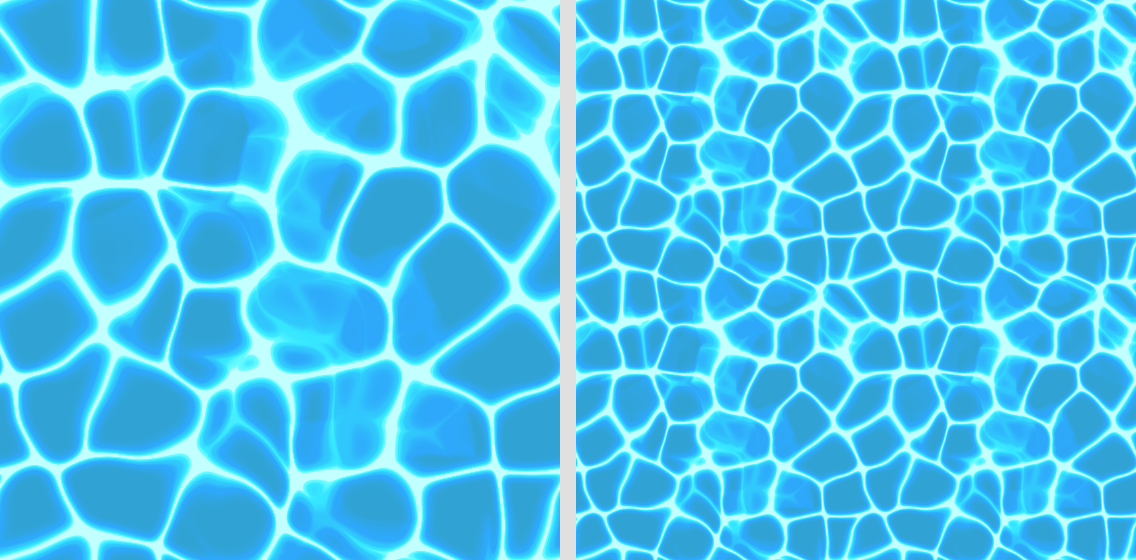
Left, the tile; right, the same tile 2 across and 2 down.
Give the GLSL for this texture, as a WebGL 2 fragment shader.

```glsl
#version 300 es
precision highp float;
precision highp int;

uniform vec2 u_resolution;
out vec4 outColor;

// Random triple for a cell on a grid that wraps after n cells
vec3 hash3(vec2 cell, float n, uint seed) {
    uvec2 c = uvec2(mod(cell, n) + 0.5);
    uvec3 v = uvec3(c, seed) * 1664525u + 1013904223u;
    v.x += v.y * v.z; v.y += v.z * v.x; v.z += v.x * v.y;
    v ^= v >> 16u;
    v.x += v.y * v.z; v.y += v.z * v.x; v.z += v.x * v.y;
    return vec3(v >> 8u) / 16777216.0;
}

// Wrapping value noise, three channels
vec3 noise3(vec2 uv, float n, uint seed) {
    vec2 p = uv * n, i = floor(p), f = p - i;
    f = f * f * f * (f * (f * 6.0 - 15.0) + 10.0);
    vec3 low = mix(hash3(i, n, seed), hash3(i + vec2(1, 0), n, seed), f.x);
    vec3 high = mix(hash3(i + vec2(0, 1), n, seed), hash3(i + vec2(1, 1), n, seed), f.x);
    return mix(low, high, f.y);
}

// Rounded cell web: x = distance to the strands, y = soft tone of the cell
vec2 web(vec2 uv, float n, uint seed) {
    vec2 p = uv * n, base = floor(p), f = p - base;
    vec2 nearest = vec2(0.0);
    float best = 9.0, tone = 0.0, total = 0.0;
    for (int y = -1; y <= 1; y++)
    for (int x = -1; x <= 1; x++) {
        vec2 g = vec2(x, y);
        vec3 h = hash3(base + g, n, seed);
        vec2 r = g + 0.08 + 0.84 * h.xy - f;
        float d = dot(r, r), w = exp(-16.0 * d);
        tone += w * h.z;
        total += w;
        if (d < best) { best = d; nearest = r; }
    }
    // A soft minimum over the borders rounds corners and swells the joints
    float sum = 0.0;
    for (int y = -2; y <= 2; y++)
    for (int x = -2; x <= 2; x++) {
        vec2 g = vec2(x, y);
        vec2 r = g + 0.08 + 0.84 * hash3(base + g, n, seed).xy - f;
        vec2 span = r - nearest;
        if (dot(span, span) > 1e-5)
            sum += exp(-20.0 * dot(0.5 * (r + nearest), normalize(span)));
    }
    return vec2(max(-log(sum) / 20.0, 0.0), tone / total);
}

// Water colours from deep to glint, one per unit of light
vec3 waterColor(float light) {
    vec3 shades[6] = vec3[6](
        vec3(0.19, 0.64, 0.83), vec3(0.18, 0.66, 0.98), vec3(0.19, 0.78, 0.99),
        vec3(0.21, 0.90, 1.00), vec3(0.39, 0.98, 1.00), vec3(0.76, 1.00, 1.00));
    vec3 color = shades[0];
    for (int i = 1; i < 6; i++)
        color = mix(color, shades[i], smoothstep(float(i) - 0.95, float(i) - 0.05, light));
    return color;
}

void main() {
    vec2 uv = gl_FragCoord.xy / u_resolution;

    // Bend the surface
    vec2 bent = uv + 0.06 * (noise3(uv, 5.0, 1u).xy - 0.5)
                   + 0.022 * (noise3(uv, 11.0, 2u).xy - 0.5);
    vec3 vary = noise3(uv, 6.0, 3u);
    vec3 drift = noise3(uv, 4.0, 4u);

    // Bright main strands
    vec2 strands = web(bent, 6.0, 11u);
    float width = mix(0.03, 0.08, vary.x);
    float light = mix(5.4, 7.4, vary.y) * exp(-strands.x / width);

    // Fainter strands that fade in and out
    vec2 folds = web(bent + 0.03 * (drift.xy - 0.5), 5.0, 23u);
    float presence = smoothstep(0.35, 0.75, drift.z);
    light += 3.4 * presence * exp(-folds.x / 0.065);

    // Broad sheets of light with fine creases
    float sheet = smoothstep(0.48, 0.85, folds.y) * mix(0.6, 2.6, vary.z);
    vec2 creases = web(bent + 0.05 * (vary.yz - 0.5), 8.0, 37u);
    light += sheet * (0.75 + 0.7 * exp(-creases.x / 0.1));
    light += 0.5 * smoothstep(0.6, 0.9, creases.y) * presence;

    outColor = vec4(waterColor(light), 1.0);
}
```
